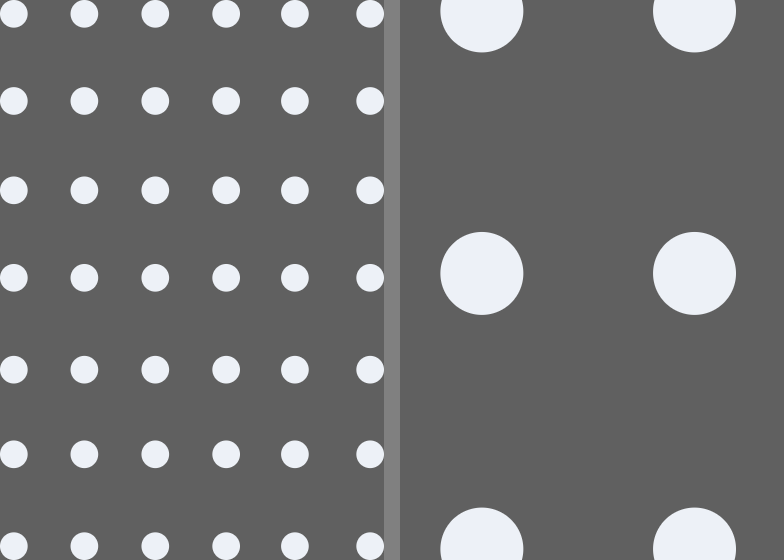
Left, the full canvas; right, a detail of the centre.
This pattern is drawn by a Shadertoy shader. Its source:

```glsl
const vec3 GROUND = vec3(0.378, 0.378, 0.378);
const vec3 DOT = vec3(0.931, 0.947, 0.968);
const float RADIUS = 0.0360;
const vec2 LAST_CELL = vec2(5.0, 6.0);

// Small departures from even spacing, in canvas widths
const float COLUMN_SHIFT[6] = float[6](0.0, -0.0019, -0.0028, -0.0038, -0.0104, 0.0);
const float ROW_SHIFT[7] = float[7](0.0, 0.0082, -0.0025, 0.0057, 0.0025, 0.0041, 0.0);

float circleDistance(vec2 p, vec2 center, float radius) {
    return length(p - center) - radius;
}

float coverage(float dist, float pixel) {
    return clamp(0.5 - dist / pixel, 0.0, 1.0);
}

// Center of the grid dot nearest to p; the outer dots touch the canvas edges
vec2 nearestCenter(vec2 p, vec2 size, float radius) {
    vec2 spacing = (size - 2.0 * radius) / LAST_CELL;
    vec2 cell = clamp(round((p - radius) / spacing), vec2(0.0), LAST_CELL);
    vec2 shift = vec2(COLUMN_SHIFT[int(cell.x)], ROW_SHIFT[int(cell.y)]);
    return radius + cell * spacing + shift;
}

void mainImage(out vec4 fragColor, in vec2 fragCoord) {
    float pixel = 1.0 / iResolution.x;
    vec2 p = fragCoord * pixel;
    vec2 size = iResolution.xy * pixel;

    vec2 center = nearestCenter(p, size, RADIUS);
    float dotMask = coverage(circleDistance(p, center, RADIUS), pixel);

    fragColor = vec4(mix(GROUND, DOT, dotMask), 1.0);
}
```
